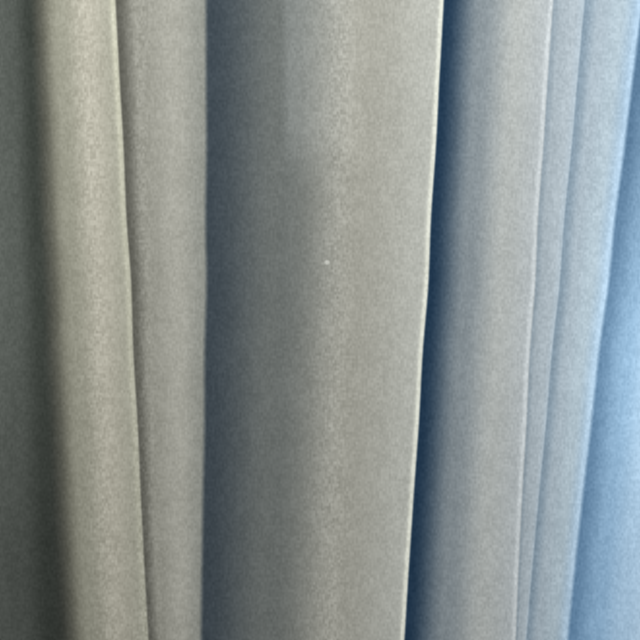
A WebGL 1 fragment shader for this texture:

```glsl
precision highp float;
// Hanging velvet folds lit from the right: each fold is a panel between two
// curved edges, shaded by a four-stop ramp across its width, painted left to
// right, then finished with window glow and a fine woven grain.
uniform vec2 u_resolution;

float hash(vec2 p) {
  vec3 q = fract(vec3(p.xyx) * 0.1031);
  q += dot(q, q.yzx + 33.33);
  return fract((q.x + q.y) * q.z);
}

float noise(vec2 p) {
  vec2 i = floor(p), f = fract(p);
  f = f * f * (3.0 - 2.0 * f);
  return mix(mix(hash(i), hash(i + vec2(1.0, 0.0)), f.x),
             mix(hash(i + vec2(0.0, 1.0)), hash(i + 1.0), f.x), f.y);
}

// Parabola through the edge position at the top, middle and bottom.
float edgeX(float drop, float top, float middle, float bottom) {
  return top + drop * (4.0 * middle - 3.0 * top - bottom)
             + drop * drop * (2.0 * top + 2.0 * bottom - 4.0 * middle);
}

// Four colours spread over 0..1, the inner two at stops s.x and s.y.
vec3 ramp(float u, vec2 s, vec3 a, vec3 b, vec3 c, vec3 d) {
  vec3 col = mix(a, b, smoothstep(0.0, s.x, u));
  col = mix(col, c, smoothstep(s.x, s.y, u));
  return mix(col, d, smoothstep(s.y, 1.0, u));
}

float across(float x, float left, float right) {
  return clamp((x - left) / (right - left), 0.0, 1.0);
}

vec3 paint(vec3 under, vec3 over, float x, float edge, float softness) {
  return mix(under, over, smoothstep(-softness, softness, x - edge));
}

// Thin lit strip just left of a fold's edge.
float rim(float x, float edge, float width) {
  float d = (x - edge + width) / width;
  return exp(-d * d);
}

void main() {
  vec2 p = gl_FragCoord.xy / u_resolution;
  float drop = 1.0 - p.y;
  float x = p.x + 0.0025 * (noise(vec2(3.0, p.y * 9.0)) - 0.5);
  float soft = 0.0025;

  // Fold edges, left to right.
  float e0 = edgeX(drop, 0.062, 0.084, 0.110);
  float e1 = edgeX(drop, 0.182, 0.207, 0.232);
  float e2 = edgeX(drop, 0.323, 0.321, 0.314);
  float e3 = edgeX(drop, 0.695, 0.665, 0.632);
  float e4 = edgeX(drop, 0.866, 0.832, 0.806);
  float e5 = edgeX(drop, 0.915, 0.868, 0.822);
  float e6 = edgeX(drop, 1.006, 0.943, 0.887);

  // Shadowed recess and the two warm folds.
  vec3 col = ramp(across(x, 0.0, e0), vec2(0.3, 0.75),
    vec3(0.35, 0.37, 0.35), vec3(0.33, 0.35, 0.33),
    vec3(0.24, 0.26, 0.24), vec3(0.25, 0.26, 0.24));
  col *= mix(1.06, 0.80, smoothstep(0.35, 1.0, drop));

  vec3 foldA = ramp(across(x, e0, e1), vec2(0.25, 0.62),
    vec3(0.46, 0.46, 0.41), vec3(0.61, 0.61, 0.55),
    vec3(0.72, 0.71, 0.65), vec3(0.66, 0.66, 0.60));
  foldA *= mix(1.06, 0.83, drop);
  foldA += vec3(0.15, 0.15, 0.13) * rim(x, e1, 0.005) * (1.0 - 0.75 * drop);
  col = paint(col, foldA, x, e0, 0.018);

  vec3 foldB = ramp(across(x, e1, e2), vec2(0.24, 0.62),
    vec3(0.37, 0.37, 0.34), vec3(0.60, 0.60, 0.56),
    vec3(0.67, 0.67, 0.63), vec3(0.58, 0.59, 0.56));
  foldB *= mix(1.05, 0.88, drop);
  col = paint(col, foldB, x, e1, soft);

  // Broad central fold, with a soft dent near its top.
  vec3 foldC = ramp(across(x, e2, e3), vec2(0.32, 0.66),
    vec3(0.25, 0.29, 0.32), vec3(0.43, 0.45, 0.44),
    vec3(0.64, 0.64, 0.60), vec3(0.72, 0.73, 0.70));
  foldC *= mix(1.06, 0.88, drop);
  float dent = smoothstep(0.30, 0.19, drop) * smoothstep(0.436, 0.456, x);
  foldC += 0.075 * dent * smoothstep(0.62, 0.45, x);
  foldC += vec3(0.17, 0.17, 0.15) * rim(x, e3, 0.004);
  col = paint(col, foldC, x, e2, 0.005);

  // Deep blue gap opening into the cool folds.
  vec3 foldD = ramp(across(x, e3, e4), vec2(0.36, 0.68),
    vec3(0.13, 0.22, 0.31), vec3(0.54, 0.58, 0.60),
    vec3(0.71, 0.73, 0.72), vec3(0.72, 0.75, 0.76));
  foldD *= mix(1.05, 0.87, drop);
  foldD += 0.09 * rim(x, e4, 0.004);
  col = paint(col, foldD, x, e3, soft);

  vec3 foldE = ramp(across(x, e4, e5), vec2(0.3, 0.7),
    vec3(0.58, 0.64, 0.68), vec3(0.67, 0.72, 0.75),
    vec3(0.70, 0.75, 0.78), vec3(0.72, 0.78, 0.82));
  foldE *= mix(1.05, 0.87, drop);
  col = paint(col, foldE, x, e4, soft);

  vec3 foldF = ramp(across(x, e5, e6), vec2(0.28, 0.62),
    vec3(0.53, 0.61, 0.67), vec3(0.68, 0.74, 0.78),
    vec3(0.71, 0.78, 0.82), vec3(0.66, 0.77, 0.86));
  foldF *= mix(1.05, 0.88, drop);
  foldF += 0.06 * rim(x, e6, 0.005);
  col = paint(col, foldF, x, e5, soft);

  vec3 foldG = ramp(across(x, e6, e6 + 0.12), vec2(0.35, 0.7),
    vec3(0.36, 0.49, 0.61), vec3(0.51, 0.64, 0.75),
    vec3(0.61, 0.72, 0.81), vec3(0.64, 0.74, 0.82));
  col = paint(col, foldG, x, e6, 0.004);

  // Window glow at the right border.
  vec2 g = (p - vec2(1.03, 0.42)) / vec2(0.10, 0.24);
  col += vec3(0.13, 0.15, 0.16) * exp(-dot(g, g));

  // Woven grain, cloudy nap, and a rougher sheen on the fold crests.
  float grain = noise(p * vec2(210.0, 260.0)) + noise(p * vec2(330.0, 170.0)) - 1.0;
  float nap = noise(p * vec2(55.0, 32.0)) - 0.5;
  float crest = rim(x, edgeX(drop, 0.556, 0.546, 0.537), 0.025)
              + rim(x, mix(0.15, 0.19, drop), 0.02)
              + rim(x, mix(0.23, 0.245, drop), 0.015);
  float light = dot(col, vec3(0.333));
  col += (0.045 * grain * (1.0 + 0.7 * crest) + 0.022 * nap) * (0.3 + light);
  col += 0.02 * crest;

  // One pale speck of lint.
  col += 0.22 * smoothstep(0.006, 0.001, length(p - vec2(0.511, 0.590)));
  gl_FragColor = vec4(clamp(col, 0.0, 1.0), 1.0);
}
```
